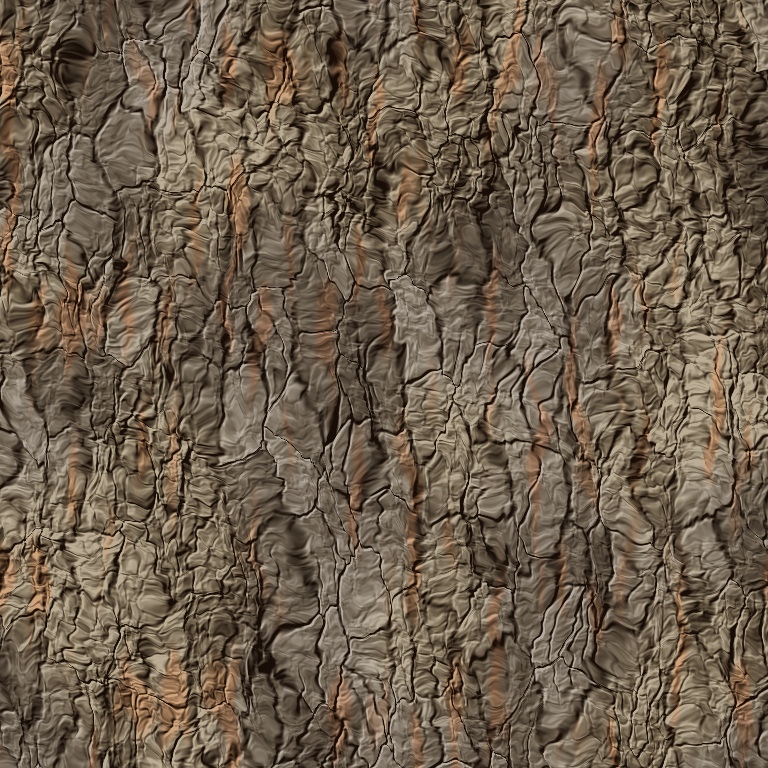
Reproduce this texture procedurally as a WebGL 1 fragment shader.

```glsl
precision highp float;
// Weathered tree bark: cracked plates, flaky chips and long vertical slits lit from the upper left.
uniform vec2 u_resolution;

const vec3 CREVICE = vec3(0.13, 0.09, 0.06);
const vec3 BROWN = vec3(0.42, 0.37, 0.31);
const vec3 PALE = vec3(0.65, 0.61, 0.56);
const vec3 RUST_TINT = vec3(1.12, 0.95, 0.84);
const vec3 MOSS_TINT = vec3(1.02, 1.0, 0.92);
const vec2 LIGHT_DIR = vec2(-0.65, 0.76);
const float RELIEF_STEP = 0.003;

vec2 hash2(vec2 p) {
  vec3 q = fract(p.xyx * vec3(0.1031, 0.1030, 0.0973));
  q += dot(q, q.yzx + 33.33);
  return fract((q.xx + q.yz) * q.zy);
}

float cornerSlope(vec2 cell, vec2 offset) {
  float angle = 6.2832 * hash2(cell).x;
  return dot(vec2(cos(angle), sin(angle)), offset);
}

// Gradient noise, roughly -0.7 to 0.7
float noise(vec2 p) {
  vec2 i = floor(p), f = p - i;
  vec2 u = f * f * f * (f * (f * 6.0 - 15.0) + 10.0);
  vec2 e = vec2(1.0, 0.0);
  return mix(
    mix(cornerSlope(i, f), cornerSlope(i + e, f - e), u.x),
    mix(cornerSlope(i + e.yx, f - e.yx), cornerSlope(i + e.xx, f - e.xx), u.x),
    u.y);
}

float fbm(vec2 p) {
  float sum = 0.0, amp = 1.0;
  for (int i = 0; i < 3; i++) {
    sum += amp * noise(p);
    p = p * 2.03 + 17.3;
    amp *= 0.6;
  }
  return sum;
}

vec2 warp(vec2 p, vec2 freq, float amount) {
  return p + amount * vec2(noise(p * freq + 5.2), noise(p * freq + 71.7));
}

vec2 seed(vec2 cell) {
  return 0.1 + 0.8 * hash2(cell);
}

// x: distance to the nearest crack in canvas units, y: random value of the plate
vec2 plates(vec2 p, vec2 density) {
  vec2 q = p * density, cell = floor(q), f = q - cell;
  vec2 nearest = vec2(0.0), home = vec2(0.0);
  float best = 9.0;
  for (int j = -1; j <= 1; j++) {
    for (int i = -1; i <= 1; i++) {
      vec2 o = vec2(float(i), float(j));
      vec2 r = o + seed(cell + o) - f;
      float d = dot(r, r);
      if (d < best) { best = d; nearest = r; home = o; }
    }
  }
  float edge = 1.0;
  for (int j = -1; j <= 1; j++) {
    for (int i = -1; i <= 1; i++) {
      vec2 o = home + vec2(float(i), float(j));
      vec2 r = o + seed(cell + o) - f;
      vec2 across = r - nearest;
      if (dot(across, across) > 0.0001) {
        vec2 normal = across * density;
        float len = length(normal);
        float thinning = 1.0 + 1.3 * abs(normal.y) / len; // level cracks are finer
        edge = min(edge, thinning * dot(0.5 * (r + nearest), across) / len);
      }
    }
  }
  return vec2(edge, hash2(cell + home + 91.0).y);
}

float flakiness(vec2 p) {
  return smoothstep(-0.2, 0.2, noise(p * vec2(4.3, 3.4) + 3.7));
}

float barkHeight(vec2 p, float flaky) {
  vec2 w = warp(p, vec2(13.0, 9.0), 0.03);
  w = warp(w, vec2(48.0, 38.0), 0.011);
  w = warp(w, vec2(120.0, 100.0), 0.004);

  // Large plates between furrows of changing width
  vec2 plate = plates(w, vec2(20.0, 9.5));
  float width = mix(0.003, 0.013, smoothstep(-0.3, 0.35, noise(p * vec2(15.0, 9.0) + 23.0)));
  float height = smoothstep(0.0, width, plate.x) * (0.35 + 0.35 * plate.y);

  // Small chips
  vec2 chip = plates(w + 0.37, vec2(46.0, 32.0));
  height += mix(0.1, 0.36, flaky) * smoothstep(0.0, 0.0045, chip.x) * (0.5 + 0.5 * chip.y);

  // Long slits
  float slit = 1.0 - smoothstep(0.0, 0.09, abs(noise(w * vec2(33.0, 7.0) + 11.0)));
  height -= 0.5 * slit * smoothstep(-0.05, 0.25, noise(p * vec2(10.0, 7.0) + 40.0));

  // Rough grain, drawn out sideways
  return height + mix(0.38, 0.6, flaky) * fbm(w * vec2(40.0, 64.0));
}

vec3 barkColor(float tone) {
  float t = clamp(tone, -0.08, 1.12);
  return t < 0.57 ? mix(CREVICE, BROWN, t / 0.57) : mix(BROWN, PALE, (t - 0.57) / 0.43);
}

void main() {
  vec2 p = gl_FragCoord.xy / u_resolution;
  float flaky = flakiness(p);
  float height = barkHeight(p, flaky);
  float slope = height - barkHeight(p + LIGHT_DIR * RELIEF_STEP, flaky);
  float region = noise(p * vec2(6.0, 3.2) + 8.0);

  float tone = 0.51 + 0.75 * (height - 0.52) + 1.0 * slope + 0.3 * region - 0.06 * (flaky - 0.5);
  vec3 color = barkColor(tone);

  // Rusty vertical streaks and a warmer cast on flaky areas
  float rust = smoothstep(0.12, 0.4, noise(warp(p, vec2(14.0), 0.02) * vec2(38.0, 6.0) + 60.0));
  color *= mix(vec3(1.0), RUST_TINT, rust) * mix(vec3(1.0), MOSS_TINT, flaky);
  gl_FragColor = vec4(color, 1.0);
}
```
